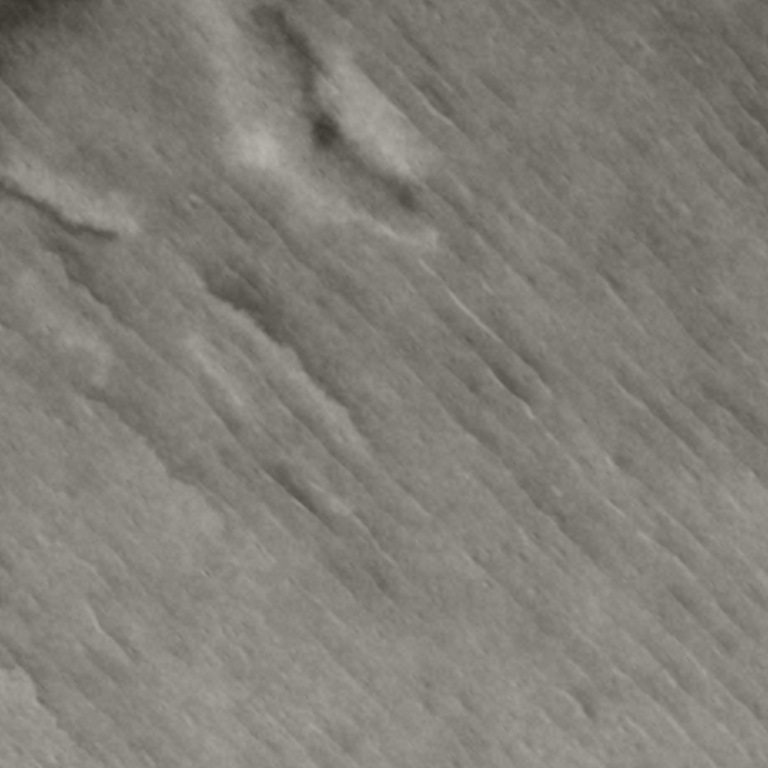
A Shadertoy shader for this texture:

```glsl
// Worn grey stone with broken diagonal grooves, soft folds and small pits.

const vec2 GRAIN_DIR = vec2(0.70, -0.714);
const vec3 STONE_TINT = vec3(0.002, -0.006, -0.034);

// Sineless hash of a 2D point
float hash(vec2 p) {
    vec3 q = fract(vec3(p.xyx) * 0.1031);
    q += dot(q, q.yzx + 33.33);
    return fract((q.x + q.y) * q.z);
}

float noise(vec2 p) {
    vec2 cell = floor(p), f = fract(p);
    f = f * f * (3.0 - 2.0 * f);
    return mix(mix(hash(cell), hash(cell + vec2(1, 0)), f.x),
               mix(hash(cell + vec2(0, 1)), hash(cell + vec2(1, 1)), f.x), f.y);
}

float fbm(vec2 p) {
    float sum = 0.0, amp = 0.5;
    for (int i = 0; i < 4; i++) {
        sum += amp * noise(p);
        p = p * 2.03 + 17.7;
        amp *= 0.5;
    }
    return sum / 0.9375;
}

float bell(float x) { return exp(-x * x); }

// Soft band around the segment a-b
float ridge(vec2 p, vec2 a, vec2 b, float width) {
    vec2 ab = b - a;
    float t = clamp(dot(p - a, ab) / dot(ab, ab), 0.0, 1.0);
    return bell(length(p - a - ab * t) / width);
}

// Hollow with a crisp lit lip on its lower left and a fading far side
float crease(vec2 p, vec2 a, vec2 b, float width) {
    vec2 ab = b - a, dir = normalize(ab);
    float t = dot(p - a, ab) / dot(ab, ab);
    float s = dot(p - a, vec2(-dir.y, dir.x)) / width;
    float taper = smoothstep(0.0, 0.25, t) * (1.0 - smoothstep(0.6, 1.0, t));
    float hollow = smoothstep(-0.2, 0.25, s) * bell(s * 0.85);
    return taper * (0.4 * bell((s + 0.4) / 0.35) - hollow);
}

// Large folds, gathered in the upper left
float folds(vec2 p) {
    float tone = 0.0;
    tone += 0.13 * crease(p, vec2(0.22, 0.68), vec2(0.56, 0.36), 0.034);
    tone += 0.08 * crease(p, vec2(0.07, 0.54), vec2(0.34, 0.26), 0.026);
    tone += 0.08 * crease(p, vec2(-0.07, 0.22), vec2(0.20, -0.07), 0.016);
    tone += 0.10 * crease(p, vec2(0.03, 0.71), vec2(0.20, 0.54), 0.025);
    tone -= 0.13 * ridge(p, vec2(0.36, 0.98), vec2(0.43, 0.83), 0.017);
    tone -= 0.13 * ridge(p, vec2(0.43, 0.83), vec2(0.52, 0.75), 0.020);
    tone += 0.13 * ridge(p, vec2(0.44, 0.90), vec2(0.53, 0.79), 0.032);
    tone += 0.10 * ridge(p, vec2(0.27, 1.00), vec2(0.33, 0.81), 0.036);
    tone += 0.11 * ridge(p, vec2(0.33, 0.81), vec2(0.42, 0.73), 0.026);
    tone += 0.09 * ridge(p, vec2(0.45, 0.725), vec2(0.56, 0.69), 0.013);
    tone += 0.11 * ridge(p, vec2(0.02, 0.78), vec2(0.16, 0.715), 0.026);
    tone -= 0.16 * ridge(p, vec2(-0.02, 0.772), vec2(0.14, 0.695), 0.012);
    tone += 0.08 * ridge(p, vec2(0.04, 0.63), vec2(0.13, 0.53), 0.018);
    tone += 0.07 * ridge(p, vec2(0.24, 0.56), vec2(0.45, 0.33), 0.014);
    tone -= 0.20 * ridge(p, vec2(-0.05, 0.93), vec2(0.07, 1.02), 0.055);
    return tone;
}

// Sawtooth grooves, broken into dashes; g = (along, across)
float grooves(vec2 g, float spacing, float strength) {
    float s = g.y / spacing + 0.7 * (fbm(g * 11.0) - 0.5);
    float f = fract(s), id = floor(s), lip = floor(s + 0.5);
    float dash = smoothstep(0.4, 0.75, noise(vec2(g.x * 17.0, id * 7.3)));
    float fleck = smoothstep(0.55, 0.9, noise(vec2(g.x * 40.0, lip * 5.1)));
    float dark = smoothstep(0.04, 0.18, f) * (1.0 - smoothstep(0.2, 0.85, f));
    float lit = bell(min(f, 1.0 - f) / 0.10);
    return strength * (lit * (0.2 + 1.4 * fleck) * 0.055 - dark * (0.25 + dash) * 0.07);
}

// Scattered slanted pits of mixed size, each with a lit rim
float pits(vec2 g, float cells) {
    vec2 q = g * cells, base = floor(q);
    float tone = 0.0;
    for (int j = -1; j <= 1; j++)
    for (int i = -1; i <= 1; i++) {
        vec2 cell = base + vec2(i, j);
        float depth = smoothstep(0.4, 1.0, hash(cell + 41.3));
        vec2 d = q - cell - vec2(hash(cell), hash(cell + 19.7));
        d /= vec2(0.22, 0.10) * (0.5 + hash(cell + 7.9));
        tone += depth * (0.8 * bell(length(d + vec2(0.5, 1.4))) - bell(length(d)));
    }
    return tone;
}

void mainImage(out vec4 fragColor, in vec2 fragCoord) {
    vec2 uv = fragCoord / iResolution.xy;
    vec2 g = vec2(dot(uv, GRAIN_DIR), dot(uv, vec2(-GRAIN_DIR.y, GRAIN_DIR.x)));

    // Ragged outlines for the folds
    vec2 wobble = vec2(fbm(uv * 24.0), fbm(uv * 24.0 + 53.0)) - 0.5;
    float patchy = smoothstep(0.35, 0.7, fbm(g * vec2(4.0, 7.0) + 8.0));
    float worn = ridge(uv, vec2(0.58, 0.68), vec2(0.70, 0.36), 0.09)
               + ridge(uv, vec2(0.32, 0.43), vec2(0.46, 0.26), 0.06)
               + 0.7 * ridge(uv, vec2(0.12, 0.20), vec2(0.16, 0.12), 0.06);

    // Light falls off towards the top
    float tone = 0.506 + 0.11 * (0.5 - uv.y) - 0.025 * worn;
    tone += 0.11 * (fbm(g * vec2(4.0, 13.0) + 3.0) - 0.5);
    tone += 0.07 * (fbm(uv * 18.0 + 31.0) - 0.5);
    tone += folds(uv + 0.045 * wobble);
    tone += grooves(g, 0.037, 0.25 + 0.5 * patchy + 0.6 * worn);
    tone += 0.06 * pits(g, 22.0) + 0.035 * pits(g + 5.3, 45.0);

    // Fine mineral grain
    tone += 0.045 * (noise(g * vec2(90.0, 150.0)) - 0.5);
    tone += 0.035 * (noise(uv * 230.0) - 0.5);

    fragColor = vec4(clamp(vec3(tone) + STONE_TINT, 0.0, 1.0), 1.0);
}
```
